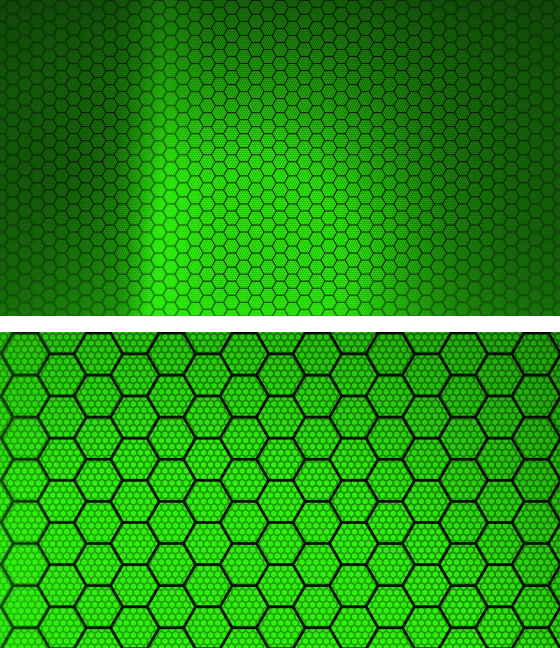
Top: the whole. Bottom: its middle third, enlarged.
A Shadertoy shader for this background:

```glsl
// Green honeycomb panel: flat-topped cells filled with a fine hexagonal mesh.
// A broad glow and a hazy vertical beam light it from below, and the lines
// lose focus toward the rim. Nine samples per pixel keep the mesh smooth.

// Distance to the nearest wall of a flat-topped hexagon grid with row pitch 1
float hexEdge(vec2 p) {
    vec2 s = vec2(1.7320508, 1.0);
    vec2 a = mod(p + 0.5 * s, s) - 0.5 * s;
    vec2 b = mod(p, s) - 0.5 * s;
    vec2 q = abs(dot(a, a) < dot(b, b) ? a : b);
    return 0.5 - max(q.y, dot(q, vec2(0.8660254, 0.5)));
}

vec2 hashGradient(vec2 cell) {
    float angle = 6.2831853 * fract(sin(dot(cell, vec2(127.1, 311.7))) * 4375.85);
    return vec2(cos(angle), sin(angle));
}

float gradientNoise(vec2 p) {
    vec2 i = floor(p), f = fract(p);
    vec2 w = f * f * f * (f * (f * 6.0 - 15.0) + 10.0);
    vec2 e = vec2(1.0, 0.0);
    float low = mix(dot(hashGradient(i), f),
                    dot(hashGradient(i + e.xy), f - e.xy), w.x);
    float high = mix(dot(hashGradient(i + e.yx), f - e.yx),
                     dot(hashGradient(i + e.xx), f - e.xx), w.x);
    return mix(low, high, w.y);
}

// Light on the panel, uv from 0 to 1
float panelLight(vec2 uv) {
    vec2 d = (uv - vec2(0.47, 0.2)) / vec2(0.27, 0.52);
    vec2 pocket = (uv - vec2(0.12, 0.45)) / vec2(0.12, 0.2);
    float ragged = uv.x + 0.012 * gradientNoise(uv * vec2(14.0, 9.0));
    float rise = smoothstep(0.2, 0.315, ragged);
    float glow = 0.66 * exp(-dot(d, d)) * mix(0.65, 1.0, rise);
    float beam = rise * exp(-max(uv.x - 0.29, 0.0) / 0.07);
    float corner = smoothstep(0.3, 0.75, length((uv - 0.5) * vec2(0.9, 1.0)));
    float light = 0.345 + glow + beam * mix(0.28, 0.12, uv.y);
    // Dim pocket left of the beam and a faint lift along the lower rim
    light -= 0.05 * exp(-dot(pocket, pocket));
    light += 0.08 * exp(-uv.y / 0.12);
    return light * (1.0 - 0.25 * corner * uv.y);
}

// Loss of focus: strong at the rim, partial within the beam
float focusBlur(vec2 uv) {
    float rim = smoothstep(0.3, 0.6, length((uv - vec2(0.5, 0.52)) * vec2(1.0, 0.8)));
    float haze = (uv.x - 0.29) / 0.06;
    return max(rim, 0.5 * exp(-haze * haze));
}

vec3 panel(vec2 coord) {
    vec2 uv = coord / iResolution.xy;
    float pixel = 22.5 / iResolution.y;
    vec2 p = (coord - 0.5 * iResolution.xy) * pixel + vec2(-0.02, 0.27);
    float blur = focusBlur(uv);

    // Cell walls spread and fade as they lose focus
    float soft = 0.3 * pixel + 0.12 * blur;
    float wall = 1.0 - smoothstep(-soft, soft, hexEdge(p) - 0.034);
    wall *= mix(0.9, 0.45, blur);

    // Six small cells span each large one
    float meshSoft = 1.8 * pixel;
    float mesh = 1.0 - smoothstep(-meshSoft, meshSoft, hexEdge(p.yx * 6.0) - 0.13);
    mesh *= 0.4 * (1.0 - blur);

    float light = panelLight(uv) * mix(1.19, 1.03, blur);
    light = min(light, 1.04) * (1.0 - mesh);
    light = min(light, 0.95) * (1.0 - wall);
    return vec3(0.014, 0.0, 0.022) + light * vec3(0.175, 1.0, 0.035);
}

void mainImage(out vec4 fragColor, in vec2 fragCoord) {
    vec3 color = vec3(0.0);
    for (int y = -1; y <= 1; y++)
        for (int x = -1; x <= 1; x++)
            color += panel(fragCoord + vec2(x, y) / 3.0);
    fragColor = vec4(color / 9.0, 1.0);
}
```
